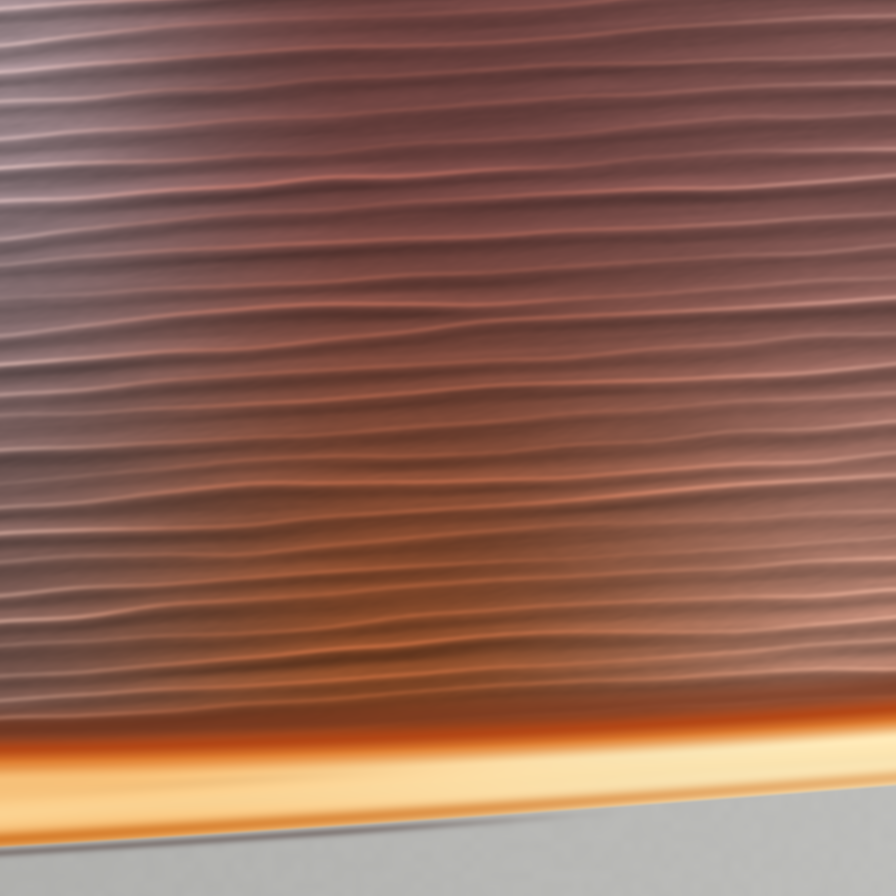
This texture is drawn by a Shadertoy shader. Its source:

```glsl
// Rippled copper-brown sheet with thin lit crests, above a glowing amber
// band and a plain grey floor. Crests are noise-bent lines laid by a loop;
// the band is a stack of soft gradients between two gently curved edges.

float hash(vec2 p) {
    p = fract(p * vec2(0.1031, 0.1137));
    p += dot(p, p.yx + 33.33);
    return fract((p.x + p.y) * p.x * 17.0);
}

float noise(vec2 p) {
    vec2 i = floor(p), f = fract(p);
    f = f * f * (3.0 - 2.0 * f);
    return mix(mix(hash(i), hash(i + vec2(1, 0)), f.x),
               mix(hash(i + vec2(0, 1)), hash(i + vec2(1, 1)), f.x), f.y);
}

float bell(float d, float width) {
    return exp(-d * d / (width * width));
}

// Broad colour: cool at the left, dark copper in the middle, rosy at the right
vec3 sheetColor(vec2 p) {
    float h = smoothstep(0.15, 0.85, p.y);
    vec3 left = mix(vec3(0.43, 0.31, 0.28), vec3(0.45, 0.38, 0.40), h);
    vec3 middle = mix(vec3(0.50, 0.27, 0.14), vec3(0.41, 0.25, 0.24), h);
    vec3 right = mix(vec3(0.64, 0.46, 0.39), vec3(0.46, 0.31, 0.30), h);
    vec3 c = mix(left, middle, smoothstep(-0.05, 0.42, p.x));
    c = mix(c, right, smoothstep(0.5, 1.05, p.x + 0.06 * (1.0 - h)));
    return c + 0.10 * bell(length((p - vec2(0.0, 1.0)) * vec2(1.0, 0.7)), 0.2);
}

// Ripples: x is the thin crest light, y the broad relief around it
vec2 ripples(vec2 p) {
    vec2 sum = vec2(0.0);
    for (int k = -2; k < 26; k++) {
        float i = float(k), seed = i * 7.0 + 40.0;
        float bend = noise(vec2(p.x * 3.5 + 9.0, seed)) - 0.5
                   + 0.3 * (noise(vec2(p.x * 11.0, seed + 3.0)) - 0.5);
        float line = 0.954 - i * (0.0378 - 0.0002 * i)
                   + 0.075 * p.x - 0.010 * p.x * p.x + 0.014 * bend;
        float d = p.y - line;
        float power = 0.25 + 0.95 * noise(vec2(p.x * 2.6, seed + 1.0));
        sum.x += power * bell(d, 0.0032);
        sum.y += power * (bell(d - 0.005, 0.010) - 0.9 * bell(d + 0.011, 0.008));
    }
    return sum;
}

void mainImage(out vec4 fragColor, in vec2 fragCoord) {
    vec2 p = fragCoord / iResolution.xy;
    float x = p.x, soft = 1.5 / iResolution.y;

    // Sheet, streaked along the slope of the ripples
    float slope = p.y - 0.065 * x;
    vec2 ripple = ripples(p);
    float streak = noise(vec2(x * 4.0, slope * 75.0))
                 + 0.5 * noise(vec2(x * 9.0 + 5.0, slope * 170.0)) - 0.75;
    float grain = noise(vec2(x * 70.0 + p.y * 60.0, p.y * 240.0 - x * 70.0)) - 0.5;
    vec3 color = sheetColor(p);
    color *= 1.0 + 0.20 * ripple.y + 0.13 * streak + 0.035 * grain;
    float pale = max(1.0 - smoothstep(0.0, 0.25, x), smoothstep(0.62, 1.0, x));
    vec3 crest = mix(vec3(0.18, 0.10, 0.07), vec3(0.23, 0.20, 0.18), pale);
    color += crest * ripple.x * 0.8;

    // Upper rim of the band: dark copper, red-orange, then pale amber
    float top = 0.150 + 0.018 * x + 0.028 * x * x
              + 0.004 * (noise(vec2(x * 5.0, 2.0)) - 0.5);
    float d = p.y - top;
    float floorEdge = 0.054 + 0.058 * x + 0.011 * x * x;
    float rise = p.y - floorEdge;
    color = mix(color, vec3(0.47, 0.21, 0.11), 0.75 * bell(d - 0.036, 0.018));
    color = mix(color, vec3(0.70, 0.27, 0.08), 1.0 - smoothstep(0.012, 0.036, d));
    color = mix(color, vec3(0.88, 0.49, 0.18), 1.0 - smoothstep(-0.004, 0.016, d));
    vec3 amber = mix(vec3(0.96, 0.75, 0.47), vec3(0.98, 0.91, 0.73),
                     smoothstep(0.1, 0.85, x));
    amber *= 0.98 + 0.05 * noise(vec2(x * 4.0, slope * 90.0));
    color = mix(color, amber, 1.0 - smoothstep(-0.022, 0.004, d));
    color = mix(color, vec3(0.99, 0.88, 0.65), 0.5 * bell(rise - 0.038, 0.016));

    // Lower rim, strongest toward the left
    float rim = bell(rise - 0.009, 0.009) * mix(0.9, 0.45, x);
    color = mix(color, vec3(0.83, 0.47, 0.15), rim);

    // Grey floor with a faint shadow under the band
    vec3 ground = mix(vec3(0.69, 0.69, 0.68), vec3(0.74, 0.74, 0.73), x);
    ground += 0.012 * (noise(p * 90.0) - 0.5);
    float shade = bell(rise + 0.006, 0.005) * (1.0 - smoothstep(0.35, 0.72, x));
    ground = mix(ground, vec3(0.43, 0.38, 0.37), 0.65 * shade);
    color = mix(ground, color, smoothstep(-soft, soft + 0.002, rise));

    fragColor = vec4(clamp(color, 0.0, 1.0), 1.0);
}
```
